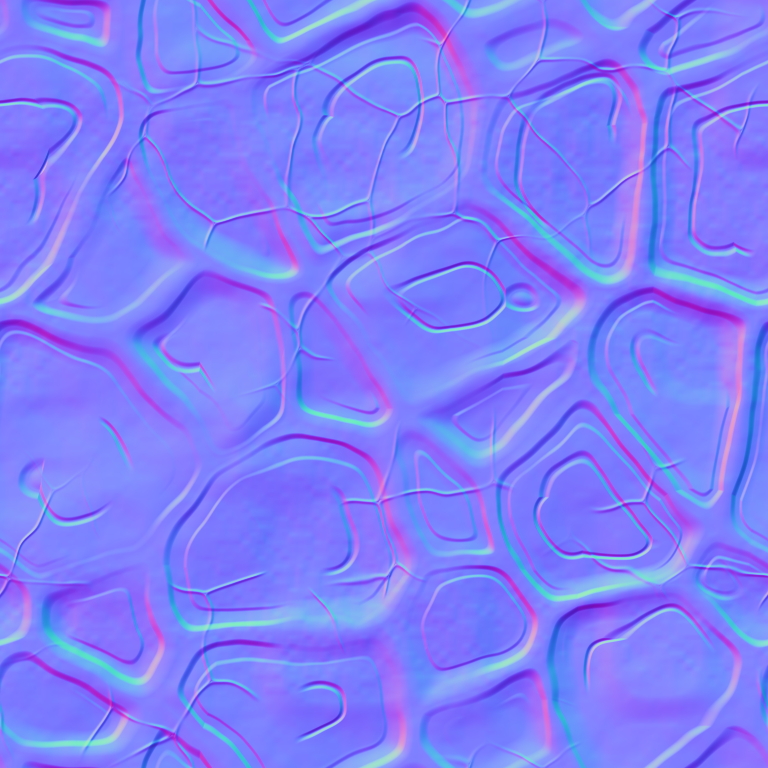
Give the GLSL for this texture map, as a Shadertoy shader.

```glsl
// Tangent-space normal map of worn, cracked flagstones set in soft mortar.
// A weighted Voronoi layout gives the stones; rims, ledges, cracks and grain
// are summed into one tiling height field, whose slope becomes the colour.

vec3 hash3(vec2 cell, float n) {
    cell = mod(cell, n);
    vec3 k = vec3(dot(cell, vec2(127.1, 311.7)),
                  dot(cell, vec2(269.5, 183.3)),
                  dot(cell, vec2(419.2, 371.9)));
    return fract(sin(k + n) * 43758.5453);
}

// Value noise with n cells across the canvas; quintic so its slope is smooth.
float noise(vec2 p, float n) {
    p *= n;
    vec2 i = floor(p), f = fract(p);
    f = f * f * f * (f * (f * 6.0 - 15.0) + 10.0);
    float low = mix(hash3(i, n).x, hash3(i + vec2(1, 0), n).x, f.x);
    float high = mix(hash3(i + vec2(0, 1), n).x, hash3(i + vec2(1, 1), n).x, f.x);
    return mix(low, high, f.y);
}

vec2 noise2(vec2 p, float n) {
    return vec2(noise(p, n), noise(p + 0.37, n)) - 0.5;
}

// Site position in xy and its weight in z; large weights make large stones.
vec3 site(vec2 id, float n, float spread) {
    vec3 h = hash3(id, n);
    return vec3(id + 0.06 + 0.88 * h.xy, spread * h.z * h.z);
}

// Rounded distance to the cell border, offset from the site, random value.
vec4 cells(vec2 p, float n, float spread, float sharpness) {
    p *= n;
    vec2 base = floor(p), ownId = base;
    vec3 own = vec3(0.0);
    float best = 1e3;
    for (int j = -2; j <= 2; j++)
    for (int i = -2; i <= 2; i++) {
        vec2 id = base + vec2(i, j);
        vec3 s = site(id, n, spread);
        float power = dot(s.xy - p, s.xy - p) - s.z;
        if (power < best) { best = power; own = s; ownId = id; }
    }
    float sum = 0.0;
    for (int j = -2; j <= 2; j++)
    for (int i = -2; i <= 2; i++) {
        if (i == 0 && j == 0) continue;
        vec3 s = site(ownId + vec2(i, j), n, spread);
        float power = dot(s.xy - p, s.xy - p) - s.z;
        float border = 0.5 * (power - best) / max(length(s.xy - own.xy), 0.01);
        sum += exp(-sharpness * border);
    }
    float d = -log(max(sum, 1e-30)) / (sharpness * n);
    return vec4(d, (p - own.xy) / n, fract(hash3(ownId, n).z * 7.0));
}

float height(vec2 p) {
    vec2 bent = p + 0.05 * noise2(p, 4.0) + 0.012 * noise2(p, 15.0)
              + 0.003 * noise2(p, 37.0);
    vec4 stone = cells(bent, 5.0, 0.8, 26.0);
    float d = stone.x, r = stone.w;

    // Soft mortar valley and a slight tilt of each stone
    float h = 0.0045 * smoothstep(0.0, 0.04, d);
    vec2 tilt = 0.16 * (fract(r * vec2(13.0, 29.0)) - 0.5);
    h += dot(tilt, stone.yz) * smoothstep(0.0, 0.04, d);

    // Steep outer rim, sharp or worn, with a lip behind it
    float kink = abs(noise(p + 0.29, 10.0) - 0.5);
    float rim = 0.005 + 0.009 * r + 0.018 * kink;
    float wear = smoothstep(0.25, 0.7, noise(p, 7.0));
    float soft = 0.0032 + 0.0025 * noise(p + 0.57, 9.0);
    h += mix(0.0006, 0.0056, wear) * smoothstep(rim - soft, rim + soft, d);
    float lip = rim + 0.010 + 0.016 * noise(p + 0.13, 6.0);
    h -= 0.0022 * smoothstep(0.35, 0.65, noise(p + 0.71, 8.0))
       * smoothstep(lip - 0.0026, lip + 0.0026, d);

    // Broken, kinked ledge further inside
    float ledge = d + 0.04 * (noise(p + 0.61, 6.0) - 0.5) + 0.05 * kink
                - 0.058 - 0.03 * r;
    float chip = smoothstep(0.45, 0.62, noise(p + 0.23, 7.0));
    h += chip * (0.0034 * smoothstep(-0.003, 0.003, ledge)
               - 0.0026 * smoothstep(0.004, 0.009, ledge));

    // Short, jagged cracks, fainter in the mortar
    vec2 jagged = p + 0.04 * noise2(p + 0.5, 8.0) + 0.014 * noise2(p, 25.0);
    float crack = cells(jagged, 8.0, 0.6, 70.0).x;
    float open = smoothstep(0.45, 0.68, noise(p + 0.83, 9.0))
               * mix(0.25, 1.0, smoothstep(0.0, 0.02, d));
    h -= 0.0019 * open * exp(-crack * crack / 0.0000048);

    // Gentle swells, fine grain and patches of pitting
    h += 0.0034 * noise(p, 13.0) + 0.0008 * noise(p, 41.0);
    float pitted = smoothstep(0.5, 0.8, noise(p + 0.41, 5.0));
    h += (0.00016 + 0.0004 * pitted) * noise(p, 97.0);
    return h;
}

void mainImage(out vec4 fragColor, in vec2 fragCoord) {
    vec2 p = fragCoord / iResolution.y;
    vec2 e = vec2(0.0011, 0.0);
    vec2 slope = vec2(height(p + e.xy) - height(p - e.xy),
                      height(p + e.yx) - height(p - e.yx)) / (2.0 * e.x);

    // Green points down the canvas
    vec3 normal = normalize(vec3(-0.9 * slope.x, 1.2 * slope.y, 1.0));
    fragColor = vec4(0.5 + 0.5 * normal, 1.0);
}
```
